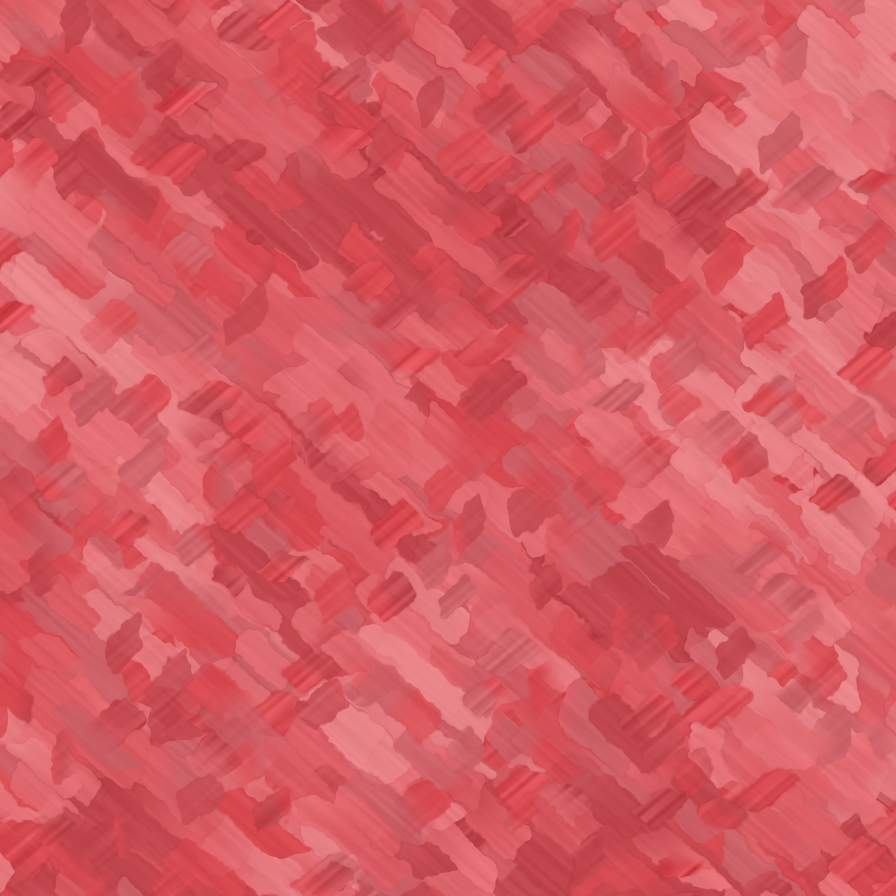
A Shadertoy shader for this background:

```glsl
// Slanted overlapping paint dabs in coral, rose and muted crimson
#define LAYERS 12
#define LONG_ANGLE -0.72
#define DARK_ANGLE 0.70
#define LONG_CELL vec2(0.250, 0.080)
#define DARK_CELL vec2(0.125, 0.092)
#define DARK_CHANCE 0.36
#define RAGGEDNESS 0.012
#define EDGE_SOFTNESS 0.0011
#define TONE_SPREAD 1.65
#define LONG_STREAK 0.050
#define DARK_STREAK 0.150

float hash(vec2 p) {
    return fract(sin(dot(p, vec2(12.9898, 78.233))) * 43758.5453);
}

vec3 hash3(vec2 p) {
    return vec3(hash(p), hash(p + 19.7), hash(p + 47.3));
}

float noise(vec2 p) {
    vec2 i = floor(p), f = fract(p);
    f = f * f * (3.0 - 2.0 * f);
    return mix(mix(hash(i), hash(i + vec2(1, 0)), f.x),
               mix(hash(i + vec2(0, 1)), hash(i + vec2(1, 1)), f.x), f.y);
}

vec2 noise2(vec2 p) {
    return vec2(noise(p), noise(p + 31.4)) - 0.5;
}

vec2 rotateTo(vec2 p, float angle) {
    float c = cos(angle), s = sin(angle);
    return vec2(c * p.x + s * p.y, c * p.y - s * p.x);
}

float roundBox(vec2 p, vec2 halfSize, float radius) {
    vec2 d = abs(p) - halfSize + radius;
    return length(max(d, 0.0)) + min(max(d.x, d.y), 0.0) - radius;
}

// Ramp from deep crimson to pale rose, spaced by area share
vec3 paint(float tone) {
    vec3 c = vec3(0.755, 0.27, 0.30);
    c = mix(c, vec3(0.85, 0.285, 0.315), smoothstep(0.12, 0.17, tone));
    c = mix(c, vec3(0.80, 0.375, 0.405), smoothstep(0.27, 0.32, tone));
    c = mix(c, vec3(0.865, 0.36, 0.39), smoothstep(0.45, 0.50, tone));
    c = mix(c, vec3(0.895, 0.435, 0.455), smoothstep(0.66, 0.76, tone));
    return mix(c, vec3(0.915, 0.52, 0.54), smoothstep(0.90, 1.06, tone));
}

// Lays one layer of jittered dabs over the colour below
vec3 dabLayer(vec3 below, vec2 p, vec2 warped, int layer) {
    bool dark = layer % 3 == 2;
    float angle = dark ? DARK_ANGLE : LONG_ANGLE;
    float late = float(layer) / float(LAYERS - 1);
    float scale = mix(1.0, dark ? 0.52 : 0.34, late);
    vec2 cell = (dark ? DARK_CELL : LONG_CELL) * scale;
    float chance = dark ? DARK_CHANCE : mix(1.0, 0.26, late);
    float soft = max(EDGE_SOFTNESS, 0.5 / iResolution.y);

    // Bristle marks run straight along the dab
    vec2 along = rotateTo(p, angle);
    float bristle = noise(along * vec2(7.0, 210.0) + float(layer) * 7.0) - 0.5;

    vec2 q = rotateTo(warped, angle);
    vec2 home = floor(q / cell);
    for (int k = 0; k < 9; k++) {
        vec2 id = home + vec2(k % 3 - 1, k / 3 - 1);
        vec2 seed = id + float(layer) * 13.7;
        vec3 a = hash3(seed + 3.1), b = hash3(seed + 71.9);
        if (a.z > chance) continue;

        vec2 center = (id + 0.5 + (a.xy - 0.5) * 0.5) * cell;
        vec2 halfSize = cell * (dark ? vec2(0.30, 0.27) + 0.18 * b.xy
                                     : vec2(0.36, 0.38) + 0.27 * b.xy);
        vec2 d = q - center;
        d.x += d.y * (b.z - 0.5) * 1.3;
        float shape = roundBox(d, halfSize, halfSize.y * 0.4);

        // One end may melt into the paint below
        float side = b.x > 0.5 ? 1.0 : -1.0;
        float tail = smoothstep(-1.0, 0.5, side * d.x / halfSize.x);
        float cover = smoothstep(soft, -soft, shape);
        float body = mix(0.70, 1.0, hash(seed + 5.7));
        body *= mix(1.0, tail, smoothstep(0.45, 0.85, b.y));

        // Neighbouring dabs share a regional tone
        vec2 place = rotateTo(center, -angle);
        float region = smoothstep(0.12, 0.88, noise(place * 5.5 + 8.0));
        float pick = mix(hash(seed + 23.3), region, 0.38);
        float tone = dark ? 0.46 * pick - 0.04
                          : 0.61 + (pick - 0.5) * TONE_SPREAD;
        tone += 0.06 * d.x / halfSize.x * side;

        // Thin crease where the dab meets its surroundings
        float crease = smoothstep(0.004, 0.0, abs(shape)) * b.z;
        below -= 0.035 * crease * body;

        float streak = dark ? DARK_STREAK * (0.25 + b.z) : LONG_STREAK;
        vec3 color = paint(tone) + bristle * streak;
        below = mix(below, color, cover * body);
    }
    return below;
}

void mainImage(out vec4 fragColor, in vec2 fragCoord) {
    vec2 p = fragCoord / iResolution.y;

    // Ragged outlines: broad wobble plus two scales of nibbling
    vec2 warped = p + RAGGEDNESS * (noise2(p * 24.0)
                    + 0.50 * noise2(p * 75.0 + 5.0)
                    + 0.26 * noise2(p * 190.0 + 11.0));

    // Smeared ground, then the dabs from large to small
    vec2 grain = rotateTo(p, LONG_ANGLE);
    vec3 color = paint(0.2 + 0.7 * noise(grain * vec2(5.0, 16.0) + 40.0));
    for (int i = 0; i < LAYERS; i++) color = dabLayer(color, p, warped, i);

    color += 0.018 * (noise(grain * vec2(20.0, 260.0) + 9.0) - 0.5);
    fragColor = vec4(color, 1.0);
}
```
